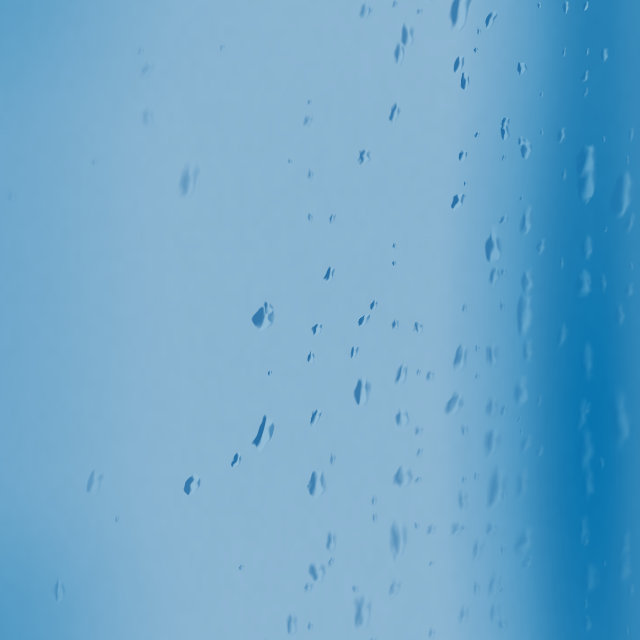
This texture is drawn by a WebGL 1 fragment shader. Its source:

```glsl
precision highp float;
// Water drops on a cold window: a pale blue haze that sinks into deep blue at
// the right. Drops are scattered in jittered columns at two sizes, and shaded
// as small lenses that lose focus away from a slanted plane.
uniform vec2 u_resolution;

float hash(vec2 p) {
  return fract(sin(dot(p, vec2(127.1, 311.7))) * 43758.5453);
}

float noise(vec2 p) {
  vec2 i = floor(p);
  vec2 f = fract(p);
  f = f * f * (3.0 - 2.0 * f);
  return mix(mix(hash(i), hash(i + vec2(1.0, 0.0)), f.x),
             mix(hash(i + vec2(0.0, 1.0)), hash(i + vec2(1.0, 1.0)), f.x), f.y);
}

// Depth of blue: 0 in the haze, 4 in the darkest part.
float blueDepth(vec2 p) {
  float x = p.x + 0.015 * sin(p.y * 5.0) + 0.02 * (noise(p * vec2(5.0, 3.0)) - 0.5);
  float right = 1.0 * smoothstep(0.68, 0.78, x) + 2.1 * smoothstep(0.75, 0.91, x);
  float left = 1.1 * (1.0 - smoothstep(-0.05, 0.30, p.x));
  float corners = 0.8 * (1.0 - smoothstep(0.0, 0.28, p.y)) * (1.0 - smoothstep(0.0, 0.4, p.x))
                + 0.6 * smoothstep(0.75, 1.05, p.y) * (1.0 - smoothstep(0.0, 0.45, p.x));
  vec2 core = (p - vec2(0.925, 0.32)) / vec2(0.055, 0.30);
  float edgeGlow = 0.4 * smoothstep(0.94, 1.0, p.x);
  return left + corners + right + 0.75 * exp(-dot(core, core)) - edgeGlow;
}

vec3 blueRamp(float depth) {
  vec3 haze = vec3(0.545, 0.712, 0.823);
  vec3 sky = vec3(0.44, 0.66, 0.80);
  vec3 mid = vec3(0.31, 0.60, 0.77);
  vec3 blue = vec3(0.16, 0.51, 0.71);
  vec3 deep = vec3(0.02, 0.45, 0.68);
  vec3 c = mix(haze, sky, clamp(depth, 0.0, 1.0));
  c = mix(c, mid, clamp(depth - 1.0, 0.0, 1.0));
  c = mix(c, blue, clamp(depth - 2.0, 0.0, 1.0));
  return mix(c, deep, clamp(depth - 3.0, 0.0, 1.0));
}

// Distance from the slanted plane of focus.
float defocus(vec2 p) {
  return max(abs(dot(p - vec2(0.53, 0.52), vec2(0.82, -0.57))) - 0.05, 0.0);
}

// Chance that a cell holds a drop: sparse at the left, clustered elsewhere.
float dropChance(vec2 p, float seed) {
  float across = 0.10 + 0.32 * smoothstep(0.36, 0.52, p.x) + 0.25 * smoothstep(0.68, 0.8, p.x);
  return across * (0.35 + 1.2 * smoothstep(0.3, 0.7, noise(p * 7.0 + seed)));
}

// Lens shading of one drop: x is shadow, y is highlight.
vec2 shadeDrop(vec2 q, float soft) {
  float body = 1.0 - smoothstep(1.0 - soft, 1.0 + soft, length(q));
  float bend = q.x + 0.25 * q.y * q.y;
  float crescent = 1.0 - smoothstep(-0.2 - soft, -0.05 + soft, bend);
  float rim = smoothstep(0.55 - soft, 0.7 + soft, q.x + 0.2 * sin(q.y * 4.0));
  float glint = smoothstep(-0.1 - soft, 0.15 + soft, bend) * (1.0 - 0.7 * rim);
  return body * vec2(max(crescent, 0.7 * rim), glint);
}

// One layer of drops, on a grid with shared column offsets.
vec2 dropLayer(vec2 p, float cells, float minRadius, float maxRadius, float share, float seed) {
  vec2 home = floor(p * cells);
  vec2 shade = vec2(0.0);
  for (int j = -1; j <= 1; j++) {
    for (int i = -1; i <= 1; i++) {
      vec2 id = home + vec2(float(i), float(j));
      vec2 key = id + seed;
      float column = hash(vec2(key.x, seed));
      vec2 jitter = vec2(mix(column, hash(key + 3.1), 0.3), hash(key + 7.7));
      vec2 center = (id + 0.15 + 0.7 * jitter) / cells;
      float present = step(hash(key + 11.3), share * dropChance(center, seed));
      float pick = hash(key + 17.9);
      float radius = mix(minRadius, maxRadius, pick * pick);
      float aspect = mix(1.2, 2.4, hash(key + 23.5));
      float away = defocus(center);
      float soft = clamp((0.0012 + 0.016 * away) / radius, 0.08, 0.75);
      vec2 q = (p - center) / vec2(radius, radius * aspect);
      q.x -= q.y * mix(-0.1, 0.6, hash(key + 29.1));
      q += 0.55 * (vec2(noise(q * 1.6 + key), noise(q * 1.6 + key + 41.0)) - 0.5);
      float fade = 1.0 / (1.0 + 4.0 * away);
      fade *= mix(0.45, 1.0, smoothstep(0.1, 0.4, center.x));
      shade = max(shade, present * fade * shadeDrop(q, soft));
    }
  }
  return shade;
}

void main() {
  vec2 p = gl_FragCoord.xy / u_resolution;
  float depth = blueDepth(p);
  float cloud = noise(p * vec2(4.0, 3.0) + 5.0) - 0.5;
  vec3 color = blueRamp(depth + 0.15 * cloud);
  color += 0.008 * (noise(p * vec2(90.0, 60.0)) - 0.5);

  // Large drops, then fine spatter.
  vec2 shade = dropLayer(p, 15.0, 0.007, 0.016, 0.75, 4.0);
  shade = max(shade, dropLayer(p, 30.0, 0.0025, 0.007, 0.38, 57.0));

  // Shadows rule over the haze, highlights over the deep blue.
  float dusk = smoothstep(1.0, 3.0, depth);
  vec3 shadowColor = vec3(0.05, 0.37, 0.61);
  vec3 glintColor = vec3(0.60, 0.78, 0.88);
  color = mix(color, shadowColor, shade.x * mix(0.80, 0.45, dusk));
  color = mix(color, glintColor, shade.y * mix(0.40, 0.75, dusk));
  gl_FragColor = vec4(color, 1.0);
}
```
